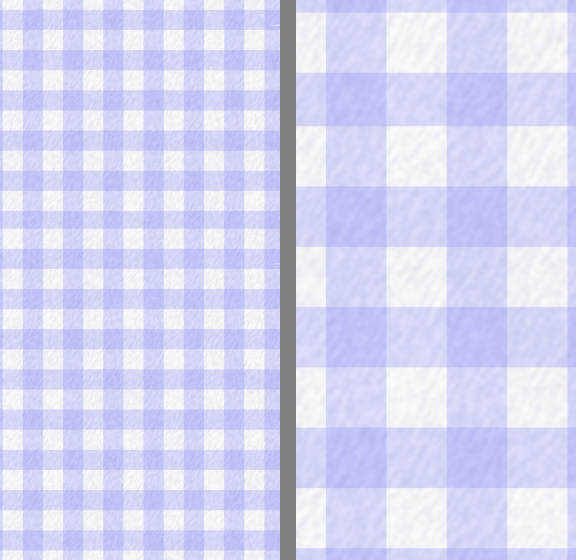
Left, the full canvas; right, a detail of the centre.
Write a WebGL 2 fragment shader that draws this pattern.

```glsl
#version 300 es
precision highp float;
// Lilac gingham check printed on softly fibrous white paper.

uniform vec2 u_resolution;
out vec4 fragColor;

// Lengths are fractions of the canvas width.
const vec2 PERIOD = vec2(0.1438, 0.1436);
const vec2 BAND_CENTER = vec2(0.1174, 0.0703);
const float BAND_HALF = 0.0360;
const float SEAM_Y = 1.2135;        // height of the join between two sheets
const float SEAM_SHIFT = 0.0083;    // slip of the upper sheet
const vec2 SCRATCH_POS = vec2(0.945, 1.055);
const float SCRATCH_STEP = 0.8516;
const float SCRATCH_SLOPE = 0.07;
const float SCRATCH_HALF = 0.0035;

const vec3 PAPER = vec3(0.945, 0.953, 0.965);
const vec3 SINGLE_INK = vec3(0.832, 0.838, 0.962);
const vec3 DOUBLE_INK = vec3(0.750, 0.757, 0.965);

const float FIBRE_ANGLE = 1.05;
const vec2 FIBRE_FREQ = vec2(42.0, 115.0);
const float SPECK_FREQ = 125.0;
const float FIBRE_RELIEF = 0.050;
const float SPECK_RELIEF = 0.028;
const float MOTTLE = 0.018;
const vec3 GRAIN_TINT = vec3(1.0, 0.98, 0.45);

// Random unit vector for a lattice cell.
vec2 hashGradient(vec2 cell) {
    uvec2 q = uvec2(ivec2(cell)) * uvec2(1597u, 3571u);
    uint n = (q.x ^ q.y) * 7919u;
    n = (n ^ (n >> 15)) * 73939u;
    n = (n ^ (n >> 13)) * 51787u;
    n ^= n >> 16;
    float angle = float(n & 65535u) * 6.28319 / 65536.0;
    return vec2(cos(angle), sin(angle));
}

float gradientNoise(vec2 p) {
    vec2 i = floor(p);
    vec2 f = p - i;
    vec2 u = f * f * f * (f * (f * 6.0 - 15.0) + 10.0);
    vec2 e = vec2(1.0, 0.0);
    float a = dot(hashGradient(i), f);
    float b = dot(hashGradient(i + e.xy), f - e.xy);
    float c = dot(hashGradient(i + e.yx), f - e.yx);
    float d = dot(hashGradient(i + e.xx), f - e.xx);
    return mix(mix(a, b, u.x), mix(c, d, u.x), u.y);
}

// Coverage of the repeating stripes along x and y.
vec2 stripes(vec2 p, float aa) {
    vec2 dist = abs(fract((p - BAND_CENTER) / PERIOD + 0.5) - 0.5) * PERIOD;
    return 1.0 - smoothstep(BAND_HALF - aa, BAND_HALF + aa, dist);
}

// Light and shade of slanted fibres, fine specks and broad mottling.
float paperGrain(vec2 p) {
    float c = cos(FIBRE_ANGLE);
    float s = sin(FIBRE_ANGLE);
    vec2 along = mat2(c, -s, s, c) * p;
    along.y += 0.006 * gradientNoise(p * 18.0);
    float fibre = gradientNoise(along * FIBRE_FREQ);
    float speck = gradientNoise(p * SPECK_FREQ + 31.7);
    float broad = gradientNoise(p * 7.0 + 5.3);
    return FIBRE_RELIEF * fibre + SPECK_RELIEF * speck + MOTTLE * broad;
}

// Pale tapering scratches at the right edge, one per sheet.
float scratches(vec2 p, float aa) {
    float mask = 0.0;
    for (int i = 0; i < 2; i++) {
        vec2 q = p - SCRATCH_POS - vec2(0.0, float(i) * SCRATCH_STEP);
        float taper = smoothstep(0.0, 0.055, q.x);
        float dist = abs(q.y - SCRATCH_SLOPE * q.x);
        float width = SCRATCH_HALF * taper;
        mask += taper * (1.0 - smoothstep(width - aa, width + aa, dist));
    }
    return mask;
}

void main() {
    vec2 p = gl_FragCoord.xy / u_resolution.x;
    float aa = 0.7 / u_resolution.x;

    // Woven check: overlapping stripes deepen the ink.
    vec2 weave = vec2(p.x, p.y + SEAM_SHIFT * step(SEAM_Y, p.y));
    vec2 band = stripes(weave, aa);
    vec3 color = mix(mix(PAPER, SINGLE_INK, band.x),
                     mix(SINGLE_INK, DOUBLE_INK, band.x), band.y);

    // Paper surface and wear.
    color = mix(color, PAPER, 0.5 * scratches(p, aa));
    color += GRAIN_TINT * paperGrain(p);
    fragColor = vec4(clamp(color, 0.0, 1.0), 1.0);
}
```
